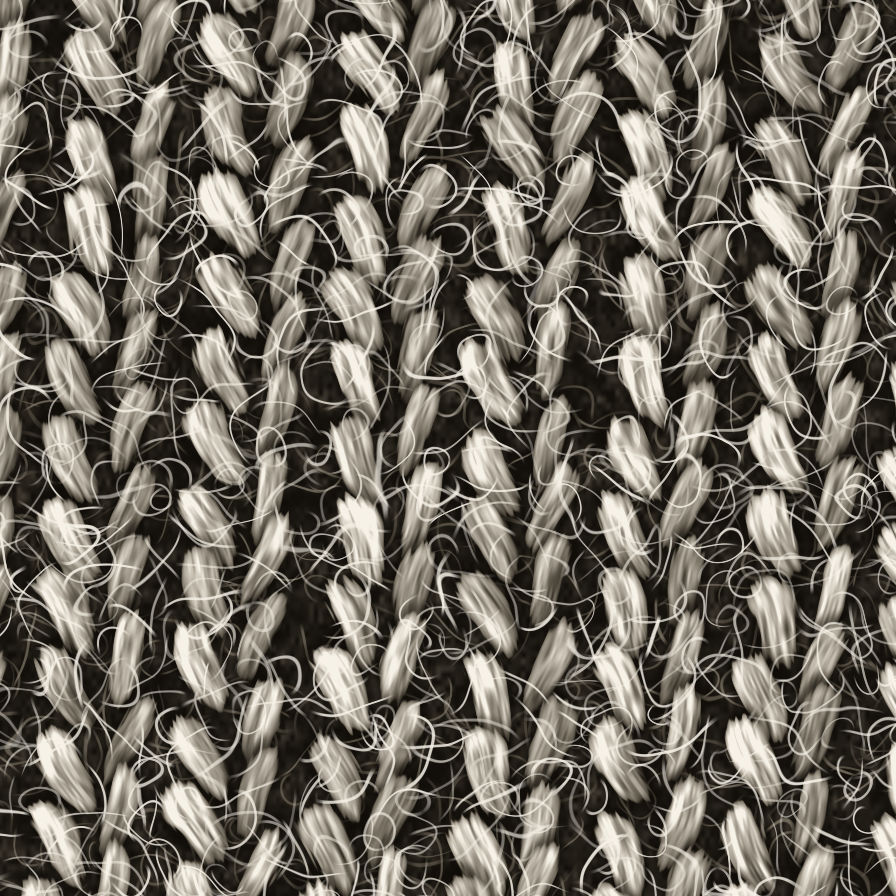
Reproduce this texture procedurally as a Shadertoy shader.

```glsl
// Ribbed wool knit: leaning columns of paired stitch legs under a web of loose hairs.
#define COLUMNS 6.4
#define ROWS 11.6
#define LEAN 0.045
#define FIRST_COLUMN 0.062
#define LEG_GAP 0.066
#define HAIR_CELLS 14.0
#define HAIR_WIDTH 0.0011
#define UNDER_LAYERS 3
#define OVER_LAYERS 5
#define DARK vec3(0.05, 0.04, 0.025)
#define LIGHT vec3(0.97, 0.95, 0.91)

float hash(vec2 p) {
    vec3 q = fract(p.xyx * 0.1031);
    q += dot(q, q.yzx + 33.33);
    return fract((q.x + q.y) * q.z);
}

vec4 hash4(vec2 p) {
    return vec4(hash(p), hash(p + 37.2), hash(p + 71.7), hash(p + 113.4));
}

float noise(vec2 p) {
    vec2 i = floor(p), f = fract(p);
    f = f * f * (3.0 - 2.0 * f);
    return mix(mix(hash(i), hash(i + vec2(1, 0)), f.x),
               mix(hash(i + vec2(0, 1)), hash(i + vec2(1, 1)), f.x), f.y);
}

// One layer of curled hairs, each a tapered circular arc; returns its opacity.
float hairLayer(vec2 p, float seed, float pixel) {
    p += 0.02 * vec2(noise(p * 24.0 + seed * 9.1), noise(p * 24.0 - seed * 5.3));
    p += seed * vec2(0.37, 0.53);
    vec2 cell = floor(p * HAIR_CELLS);
    float opacity = 0.0;
    for (int y = -1; y <= 1; y++)
    for (int x = -1; x <= 1; x++) {
        vec2 id = cell + vec2(x, y);
        vec4 r = hash4(id + seed * 61.0);
        vec4 s = hash4(id + seed * 29.0 + 200.0);
        float angle = 6.2832 * r.z;
        vec2 normal = vec2(cos(angle), sin(angle));
        float radius = mix(0.016, 0.15, r.w * r.w);
        vec2 q = p - (id + r.xy) / HAIR_CELLS + radius * normal;
        float along = radius * atan(dot(q, vec2(-normal.y, normal.x)), dot(q, normal));
        float reach = mix(0.025, 0.065, s.x);
        float width = HAIR_WIDTH * mix(0.55, 1.3, s.y);
        float line = 1.0 - smoothstep(width - 0.5 * pixel, width + pixel, abs(length(q) - radius));
        float taper = 1.0 - smoothstep(0.6 * reach, reach, abs(along));
        opacity = max(opacity, line * taper * mix(0.35, 1.0, s.z));
    }
    return opacity;
}

// Lays one stitch leg over the tone below; axis points to its upper end.
float addLeg(float tone, vec2 q, vec2 axis, vec2 size, float bright, float seed) {
    axis = normalize(axis);
    vec2 local = vec2(dot(q, vec2(axis.y, -axis.x)), dot(q, axis));
    local.x += 0.15 * size.x * sin(local.y * 45.0 + seed);
    vec2 unit = local / size;
    unit.x /= 1.0 + 0.2 * unit.y;
    float body = 1.0 - unit.x * unit.x - pow(abs(unit.y), 3.0);
    if (body < -1.5) return tone;

    // Fine strands follow the leg and fray its outline.
    float strand = 0.6 * noise(local * vec2(170, 24) + seed * 17.0)
                 + 0.4 * noise(local * vec2(370, 55) - seed * 11.0);
    float cover = smoothstep(0.0, 0.25, body + 0.9 * (strand - 0.5));
    float lit = 0.74 + 1.0 * (strand - 0.5) + 0.2 * unit.y - 0.14 * unit.x;
    lit *= bright * mix(0.42, 1.0, smoothstep(-0.1, 0.65, body));

    tone *= 1.0 - 0.5 * smoothstep(-1.2, 0.2, body);
    return mix(tone, clamp(lit, 0.0, 1.0), cover);
}

// Stitch legs laid column by column, from the upper row to the lower.
float knit(vec2 p, float tone) {
    float column = floor((p.x - FIRST_COLUMN - LEAN * p.y) * COLUMNS + 0.5);
    for (int i = -1; i <= 1; i++) {
        float c = column + float(i);
        float stagger = hash(vec2(c, 7.0));
        float row = floor(p.y * ROWS - stagger + 0.5);
        for (int j = 1; j >= -1; j--) {
            vec2 id = vec2(c, row - 0.0 + float(j));
            vec4 r = hash4(id + 40.0);
            vec4 s = hash4(id + 90.0);
            float y = (id.y + stagger + 0.25 * (r.x - 0.5)) / ROWS;
            float wave = 0.007 * sin(y * 9.0 + c * 2.1) + 0.008 * (r.y - 0.5);
            float x = FIRST_COLUMN + LEAN * y + c / COLUMNS + wave;
            vec2 q = p - vec2(x, y);

            tone = addLeg(tone, q - vec2(LEG_GAP, 0.4 / ROWS),
                          vec2(0.16 + 0.3 * s.x, 1.0),
                          vec2(0.016 + 0.005 * s.y, 0.056),
                          0.7 + 0.25 * s.z, hash(id + 5.0) * 20.0);
            tone = addLeg(tone, q, vec2(-0.28 - 0.3 * r.z, 1.0),
                          vec2(0.021 + 0.005 * r.w, 0.054),
                          0.88 + 0.25 * s.w, hash(id + 15.0) * 20.0);
        }
    }
    return tone;
}

void mainImage(out vec4 fragColor, in vec2 fragCoord) {
    vec2 p = fragCoord / iResolution.y;
    float pixel = 1.0 / iResolution.y;

    // Dark hollows with dim hairs, then the stitches.
    float tone = 0.02 + 0.22 * noise(p * 45.0) * noise(p * vec2(190, 130));
    for (int i = 0; i < UNDER_LAYERS; i++)
        tone = mix(tone, 0.5, 0.8 * hairLayer(p, float(i) + 11.0, pixel));
    tone = knit(p, tone);
    vec3 color = mix(DARK, LIGHT, tone) - tone * (1.0 - tone) * vec3(0.0, 0.06, 0.16);

    // Bright loose hairs on top.
    for (int i = 0; i < OVER_LAYERS; i++)
        color = mix(color, LIGHT, 0.9 * hairLayer(p, float(i) + 1.0, pixel));
    fragColor = vec4(color, 1.0);
}
```
